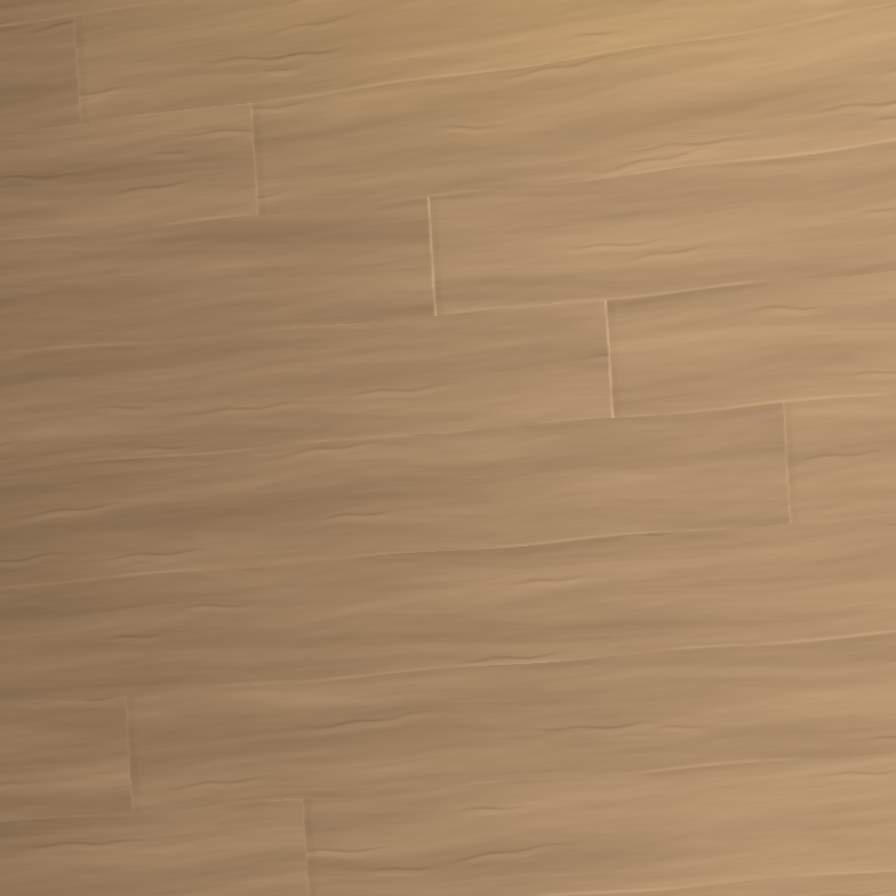
Write a Shadertoy shader that draws this texture.

```glsl
// Worn oak plank floor seen at a slight tilt, lit from the right.
// Rows of planks are sheared bands with end joints stepping along each row;
// grain is layered warped sines, cracks are one short stroke per random cell.

const float ROW_HEIGHT = 0.132;
const float PLANK_LENGTH = 1.13;
const float JOINT_STEP = 0.198;
const vec3 DARK_OAK = vec3(0.530, 0.427, 0.320);
const vec3 LIGHT_OAK = vec3(0.740, 0.605, 0.460);

float hash(vec2 p) {
    vec3 q = fract(vec3(p.xyx) * 0.1031);
    q += dot(q, q.yzx + 33.33);
    return fract((q.x + q.y) * q.z);
}

// Layered, rotated and warped sines, roughly -1 to 1
float layeredSines(vec2 p, float seed) {
    mat2 turn = mat2(0.8, 0.6, -0.6, 0.8);
    float sum = 0.0, gain = 0.6;
    p += seed * vec2(37.0, 61.0);
    for (int i = 0; i < 5; i++) {
        p += 0.7 * sin(p.yx * 0.9 + float(i));
        sum += gain * sin(p.x) * sin(p.y);
        p = turn * p * 1.75 + 1.3;
        gain *= 0.6;
    }
    return sum;
}

// Soft-edged stroke of half width w
float stroke(float d, float w, float px) {
    return 1.0 - smoothstep(max(w - px, 0.0), w + px, abs(d));
}

// Sparse tapered cracks: dark stroke with a pale lower lip
float cracks(vec2 g, float seed, float px) {
    vec2 size = vec2(0.17, 0.036);
    vec2 cell = floor(g / size);
    float sum = 0.0;
    for (int j = -1; j <= 1; j++)
    for (int i = -1; i <= 1; i++) {
        vec2 id = cell + vec2(i, j);
        vec2 key = id + 50.0 + floor(seed * 90.0);
        vec2 centre = (id + vec2(hash(key), hash(key + 7.7))) * size;
        vec2 d = g - centre;
        float reach = mix(0.03, 0.10, hash(key + 3.1));
        float taper = smoothstep(1.0, 0.2, abs(d.x) / reach);
        float bend = 0.12 * (hash(key + 5.3) - 0.5) * d.x + 0.0015 * sin(d.x * 90.0);
        float present = step(0.62, hash(key + 9.9));
        float y = d.y - bend;
        sum += present * taper * (0.6 * stroke(y - 0.005, 0.003, 2.0 * px)
                                - stroke(y, 0.0012, 1.5 * px));
    }
    return sum;
}

// Row coordinate, increasing downwards; the tilt steepens near the top
float rowCoord(vec2 uv) {
    float tilt = 0.08 + 0.08 * pow(uv.y, 4.0);
    float wobble = 0.0015 * sin(uv.x * 23.0 + uv.y * 11.0);
    return (0.9115 - uv.y + tilt * (uv.x - 0.48) + wobble) / ROW_HEIGHT;
}

// Broad light: dim on the left, bright on the right, glow at the top
float lighting(vec2 uv, float glow) {
    float side = smoothstep(-0.1, 1.05, uv.x);
    float dimLeft = exp(-10.0 * uv.x) * 0.08;
    return 0.19 + 0.66 * side - dimLeft + 0.18 * glow;
}

// Pale broken line along the edge between rows
float seam(float row, float x, float px) {
    float edge = floor(row + 0.5);
    float d = (row - edge) * ROW_HEIGHT;
    float broken = layeredSines(vec2(x * 11.0, edge * 3.7), 0.2);
    float strength = smoothstep(-0.45, 0.6, broken) * mix(0.5, 1.0, x);
    float line = stroke(d + 0.001, 0.0016, 1.5 * px);
    float shadow = stroke(d - 0.004, 0.004, 3.0 * px);
    return strength * (0.32 * line - 0.12 * shadow);
}

// Pale plank end; the joints of the second and third full rows stand open
float endJoint(float d, float rowId, float f, float px) {
    float open = exp(-0.8 * (rowId - 1.5) * (rowId - 1.5));
    float worn = 0.8 + 0.2 * sin(f * 19.0 + rowId);
    float line = stroke(d, 0.0014, 1.3 * px);
    float shadow = stroke(d - 0.005, 0.004, 3.0 * px);
    return worn * (0.12 + 0.55 * open) * line - 0.08 * shadow;
}

void mainImage(out vec4 fragColor, in vec2 fragCoord) {
    vec2 uv = fragCoord / iResolution.xy;
    float px = 1.0 / iResolution.y;

    // Plank layout
    float row = rowCoord(uv);
    float rowId = floor(row), f = row - rowId;
    float along = uv.x - 0.284 - JOINT_STEP * rowId - 0.008 * (f - 0.5);
    float plankId = floor(along / PLANK_LENGTH);
    float jointDist = along - PLANK_LENGTH * floor(along / PLANK_LENGTH + 0.5);
    float seed = hash(vec2(rowId + 20.0, plankId + 40.0));

    // Grain aligned with the plank
    vec2 grain = vec2(uv.x, row * ROW_HEIGHT);
    float bands = layeredSines(grain * vec2(5.0, 62.0), seed);
    float fibres = layeredSines(grain * vec2(34.0, 330.0), seed + 0.4);

    // Tone from light, plank shade, grain and wear
    vec2 toGlow = (uv - vec2(0.62, 1.0)) / vec2(0.5, 0.14);
    float glow = exp(-dot(toGlow, toGlow));
    float tone = lighting(uv, glow) + 0.14 * (seed - 0.5);
    tone += 0.21 * bands + 0.06 * fibres;
    tone += 0.20 * cracks(grain, seed, px);
    tone += seam(row, uv.x, px) + endJoint(jointDist, rowId, f, px);

    vec3 color = mix(DARK_OAK, LIGHT_OAK, clamp(tone, -0.15, 1.25));
    color.b *= 1.0 - 0.06 * glow;
    fragColor = vec4(color, 1.0);
}
```
